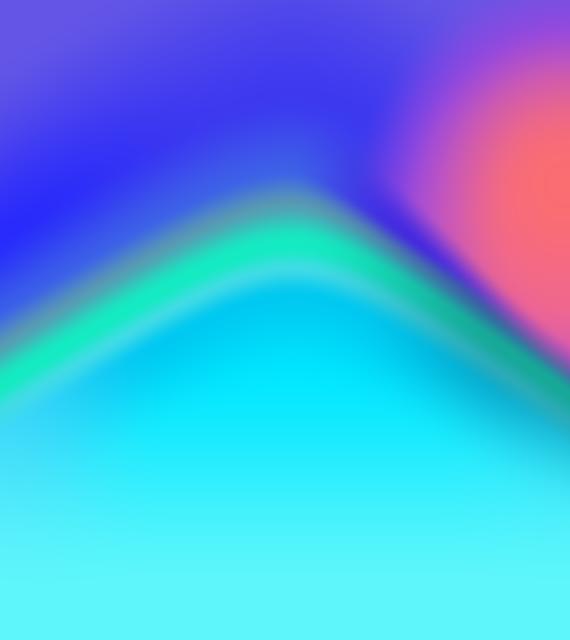
Give the GLSL for this background, as a Shadertoy shader.

```glsl
// Soft abstract gradient: a cyan hill with a mint rim under a violet sky and a coral glow.

// Ridge: a tilted hyperbola, in canvas units
const vec2  RIDGE_CENTER = vec2(0.525, 0.714);
const float RIDGE_TILT   = -0.045;
const float RIDGE_SLOPE  = 0.62;
const float RIDGE_ROUND  = 0.15;

// Glow on the right
const vec2 GLOW_CENTER = vec2(1.0, 0.64);
const vec2 GLOW_RADIUS = vec2(0.37, 0.40);
const vec2 CORAL_CENTER = vec2(0.99, 0.71);

// Sky colours
const vec3 VIOLET    = vec3(0.39, 0.335, 0.90);
const vec3 BLUE_LEFT = vec3(0.15, 0.16, 0.99);
const vec3 BLUE_MID  = vec3(0.235, 0.22, 0.94);
const vec3 AZURE     = vec3(0.24, 0.40, 0.90);
const vec3 INDIGO    = vec3(0.27, 0.16, 0.87);

// Glow colours
const vec3 PURPLE = vec3(0.58, 0.28, 0.87);
const vec3 ORCHID = vec3(0.75, 0.33, 0.76);
const vec3 ROSE   = vec3(0.94, 0.40, 0.57);
const vec3 CORAL  = vec3(0.98, 0.43, 0.44);

// Rim colours
const vec3 MIST       = vec3(0.35, 0.60, 0.70);
const vec3 MIST_SHADE = vec3(0.22, 0.38, 0.64);
const vec3 MINT       = vec3(0.08, 0.92, 0.76);
const vec3 MINT_SHADE = vec3(0.09, 0.66, 0.60);
const vec3 FOAM       = vec3(0.26, 0.86, 0.90);
const vec3 FOAM_SHADE = vec3(0.17, 0.67, 0.72);

// Hill colours
const vec3 CYAN      = vec3(0.00, 0.905, 1.00);
const vec3 DEEP_CYAN = vec3(0.00, 0.78, 0.94);
const vec3 SHADE     = vec3(0.02, 0.66, 0.80);
const vec3 HAZE      = vec3(0.21, 0.82, 0.98);
const vec3 PALE      = vec3(0.37, 0.965, 0.985);

float ridgeHeight(float x) {
    float dx = x - RIDGE_CENTER.x;
    return RIDGE_CENTER.y + RIDGE_TILT * dx
         - RIDGE_SLOPE * sqrt(dx * dx + RIDGE_ROUND * RIDGE_ROUND);
}

// Falls smoothly from 1 at a to 0 at b
float fade(float a, float b, float t) {
    return 1.0 - smoothstep(a, b, t);
}

vec3 skyColor(vec2 uv, float height, float rightSide) {
    vec3 c = mix(BLUE_LEFT, BLUE_MID, smoothstep(0.0, 0.4, uv.x));
    c = mix(c, VIOLET, smoothstep(0.2, 0.52, height));
    c = mix(c, AZURE, fade(0.08, 0.24, height) * (1.0 - rightSide));
    return mix(c, INDIGO, fade(0.08, 0.22, height) * rightSide);
}

vec3 addGlow(vec3 c, vec2 uv, float height) {
    float r = length((uv - GLOW_CENTER) / GLOW_RADIUS);
    vec3 glow = mix(PURPLE, ORCHID, fade(0.58, 0.85, r));
    glow = mix(glow, ROSE, fade(0.25, 0.68, r));
    glow = mix(glow, CORAL, fade(0.0, 0.24, length(uv - CORAL_CENTER)));

    // The lower edge closes in on the ridge toward the right
    float edge = mix(0.13, 0.045, smoothstep(0.6, 1.0, uv.x));
    float mask = fade(0.72, 1.08, r) * smoothstep(-0.04, 0.04, height - edge);
    return mix(c, glow, mask);
}

vec3 hillColor(vec2 uv, float height) {
    float nearRim = smoothstep(-0.23, -0.06, height);
    vec3 rimTone = mix(DEEP_CYAN, SHADE, smoothstep(0.6, 0.9, uv.x));
    vec3 c = mix(CYAN, rimTone, nearRim);

    float side = fade(0.0, 0.3, uv.x) + 0.7 * smoothstep(0.75, 1.1, uv.x) * (1.0 - nearRim);
    c = mix(c, HAZE, side);
    return mix(c, PALE, fade(0.06, 0.45, uv.y));
}

void mainImage(out vec4 fragColor, in vec2 fragCoord) {
    vec2 uv = fragCoord / iResolution.xy;
    float height = uv.y - ridgeHeight(uv.x);
    float rightSide = smoothstep(0.5, 0.75, uv.x);
    float shade = smoothstep(0.52, 0.88, uv.x);

    vec3 sky = skyColor(uv, height, rightSide);
    float rimHeight = height * mix(1.0, 1.5, rightSide);

    // Layers from the hill up through the rim to the sky
    vec3 c = hillColor(uv, height);
    c = mix(c, mix(FOAM, FOAM_SHADE, shade), smoothstep(-0.085, -0.035, height));
    c = mix(c, mix(MINT, MINT_SHADE, shade), smoothstep(-0.045, -0.005, height));
    c = mix(c, mix(MIST, MIST_SHADE, shade), smoothstep(0.0, 0.068, rimHeight));
    c = mix(c, sky, smoothstep(0.055, 0.115, rimHeight));
    c = addGlow(c, uv, height);

    fragColor = vec4(c, 1.0);
}
```
